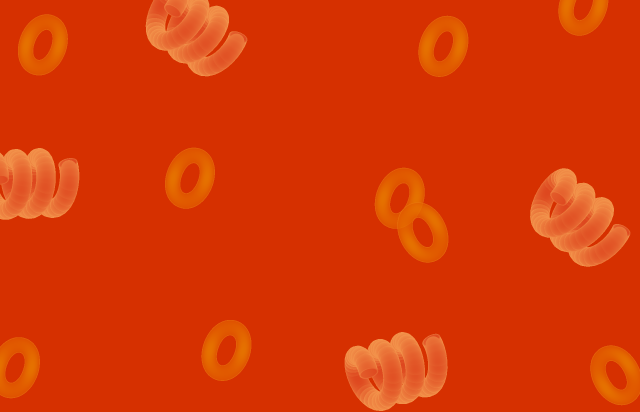
A Shadertoy shader for this pattern:

```glsl
// Scattered translucent rings and coiled springs on a flat red-orange ground.

#define GRID ivec2(4, 3)
#define JITTER vec2(0.18, 0.16)
#define RING_AXES vec2(0.039, 0.057)
#define RING_TUBE 0.0188
#define RING_ALPHA 0.75
#define COIL_TUBE 0.0235
#define COIL_RADIUS 0.062
#define COIL_SQUASH 0.028
#define COIL_PITCH 0.057
#define COIL_TURNS 3.1
#define COIL_STEPS 80
#define SAMPLES 3

const float TAU = 6.2831853;
const vec3 GROUND = vec3(0.84, 0.19, 0.0);
const vec3 RING_DEEP = vec3(0.88, 0.33, 0.0);
const vec3 RING_GLOW = vec3(0.92, 0.53, 0.0);
const vec3 RING_RIM = vec3(0.93, 0.52, 0.08);
const vec3 COIL_RED = vec3(0.87, 0.28, 0.12);
const vec3 COIL_PEACH = vec3(0.95, 0.57, 0.29);

float hash(vec2 p) {
    return fract(sin(dot(p, vec2(127.1, 311.7))) * 43758.5453);
}

vec2 rotate(vec2 p, float angle) {
    float c = cos(angle), s = sin(angle);
    return vec2(c * p.x + s * p.y, c * p.y - s * p.x);
}

// Approximate signed distance to an ellipse outline
float ellipseDistance(vec2 p, vec2 axes) {
    float k = length(p / axes);
    return k * (k - 1.0) / max(length(p / (axes * axes)), 1e-4);
}

// Translucent torus with a glow that follows its tube
vec3 paintRing(vec3 under, vec2 p, float tilt) {
    p = rotate(p, tilt);
    float d = abs(ellipseDistance(p, RING_AXES)) / RING_TUBE;
    if (d > 1.0) return under;
    float around = atan(p.y, p.x);
    float glow = (1.0 - d * d) * (0.65 + 0.35 * cos(2.0 * around - 0.7));
    vec3 tint = mix(RING_DEEP, RING_GLOW, 0.1 + 0.9 * glow);
    tint = mix(tint, RING_RIM, 0.7 * smoothstep(0.88, 0.96, d));
    return mix(under, tint, RING_ALPHA);
}

// Projected helix: xy on the canvas, z toward the viewer
vec3 helix(float t) {
    float along = COIL_PITCH * (t / TAU - 0.5 * COIL_TURNS);
    return vec3(along + COIL_SQUASH * cos(t), COIL_RADIUS * sin(t), COIL_RADIUS * cos(t));
}

// Coiled tube: the nearest segment along the view wins
vec3 paintCoil(vec3 under, vec2 p, float tilt) {
    if (length(p) > 0.19) return under;
    p = rotate(p, tilt);
    vec3 tint = under;
    float nearest = -1.0;
    float start = 0.2, stepSize = TAU * COIL_TURNS / float(COIL_STEPS);
    for (int i = 0; i < COIL_STEPS; i++) {
        float t = start + float(i) * stepSize;
        vec3 a = helix(t), b = helix(t + stepSize);
        vec2 ab = b.xy - a.xy;
        float h = dot(p - a.xy, ab) / dot(ab, ab);
        bool first = i == 0, last = i == COIL_STEPS - 1;

        // Tube wall, cut flat at both ends
        bool beyondEnd = (first && h < 0.0) || (last && h > 1.0);
        float k = clamp(h, 0.0, 1.0);
        float d = length(p - a.xy - ab * k) / COIL_TUBE;
        float depth = mix(a.z, b.z, k) + COIL_TUBE * sqrt(max(1.0 - d * d, 0.0));
        if (d < 1.0 && !beyondEnd && depth > nearest) {
            nearest = depth;
            float tone = 0.4 + 0.35 * d * d + 0.27 * sin(2.0 * (t + k * stepSize) - 1.0);
            tone -= 0.15 * smoothstep(0.0, -COIL_RADIUS, a.z);
            tone += 0.2 * smoothstep(0.88, 0.97, d);
            tint = mix(COIL_RED, COIL_PEACH, clamp(tone, 0.0, 1.0));
        }

        // Foreshortened end cap
        if (first || last) {
            vec3 end = first ? a : b;
            vec2 q = rotate(p - end.xy, atan(ab.y, ab.x));
            float cap = length(q / (COIL_TUBE * vec2(0.5, 1.0)));
            if (cap < 1.0 && end.z + COIL_TUBE > nearest) {
                nearest = end.z + COIL_TUBE;
                float tone = 0.15 + 0.15 * q.y / COIL_TUBE + 0.4 * smoothstep(0.8, 0.95, cap);
                tint = mix(COIL_RED, COIL_PEACH, clamp(tone, 0.0, 1.0));
            }
        }
    }
    return tint;
}

// Jittered grid: every third cell holds a spring, the others a ring
vec3 scene(vec2 p, float aspect) {
    vec3 color = GROUND;
    for (int y = 0; y < GRID.y; y++)
    for (int x = 0; x < GRID.x; x++) {
        vec2 cell = vec2(x, y);
        vec2 jitter = vec2(hash(cell + 3.0), hash(cell + 17.0)) - 0.5;
        vec2 center = vec2(aspect * (cell.x + 0.2) / 3.4, 0.08 + 0.42 * cell.y);
        vec2 q = p - center - JITTER * jitter;
        float pick = hash(cell + 41.0);
        if ((x + 2 * y + 1) % 3 == 0) {
            color = paintCoil(color, q, mix(-0.8, 0.6, pick));
        } else {
            color = paintRing(color, q, pick < 0.6 ? -0.36 : 0.5);
            // One ring has an overlapping twin
            if (x == 2 && y == 1) color = paintRing(color, q - vec2(0.056, -0.083), 0.45);
        }
    }
    return color;
}

void mainImage(out vec4 fragColor, in vec2 fragCoord) {
    // Average a small grid of samples for smooth edges
    vec3 sum = vec3(0.0);
    for (int i = 0; i < SAMPLES * SAMPLES; i++) {
        vec2 offset = (vec2(i % SAMPLES, i / SAMPLES) + 0.5) / float(SAMPLES) - 0.5;
        sum += scene((fragCoord + offset) / iResolution.y, iResolution.x / iResolution.y);
    }
    fragColor = vec4(sum / float(SAMPLES * SAMPLES), 1.0);
}
```
